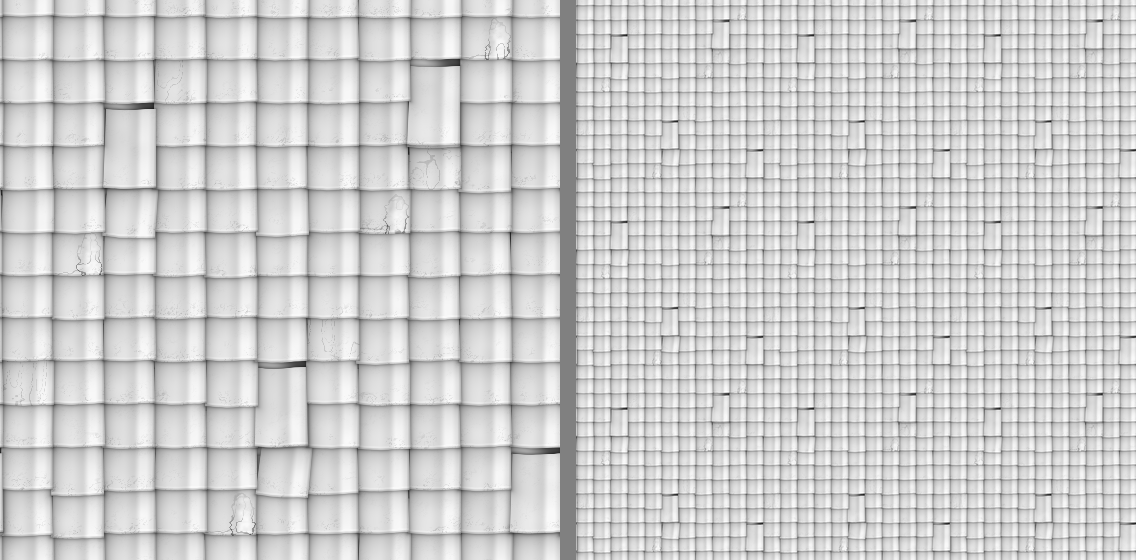
Left, the tile; right, the same tile 3 across and 3 down.
Give the GLSL for this texture map, as a three.js fragment shader.

```glsl
// Pale clay roof of 11 by 13 overlapping S-shaped tiles, some slipped, tilted or cracked.
// Nearby tiles are painted from the lowest row up and from right to left, each
// casting a soft shadow on those before it; wrapped tile ids keep the roof seamless.
varying vec2 vUv;

const vec2 TILES = vec2(11.0, 13.0);
const float TILE_LENGTH = 1.83;

float hash(vec2 p) {
  return fract(sin(dot(p, vec2(12.9898, 78.233))) * 43758.5453);
}

float noise(vec2 p) {
  vec2 i = floor(p), f = fract(p);
  f = f * f * (3.0 - 2.0 * f);
  return mix(mix(hash(i), hash(i + vec2(1.0, 0.0)), f.x),
             mix(hash(i + vec2(0.0, 1.0)), hash(i + vec2(1.0, 1.0)), f.x), f.y);
}

float line(float d, float width) {
  return 1.0 - smoothstep(width * 0.3, width, abs(d));
}

// Unique shuffled number per tile, 0 to 142, that picks the damaged ones
float tileRank(vec2 id) {
  return floor(mod((id.x + 11.0 * id.y + 25.0) * 84.0 + 0.5, 143.0));
}

// Light across the tile: shallow pan on the left, bright barrel on the right
float profile(float u) {
  return 0.85 + 0.06 * smoothstep(0.0, 0.3, u) - 0.06 * smoothstep(0.38, 0.6, u)
       + 0.12 * smoothstep(0.6, 0.74, u) - 0.08 * smoothstep(0.83, 0.96, u)
       - 0.16 * smoothstep(0.95, 1.01, u);
}

// Fine grime and scratches, denser toward the lower edge
float wear(vec2 t, vec2 seed) {
  float low = 1.0 - smoothstep(0.05, 0.55, t.y);
  float patches = smoothstep(0.4, 0.8, noise(t * 5.0 + seed));
  float warp = noise(t * 13.0 + seed);
  float specks = smoothstep(0.55, 0.95, noise(t * 38.0 + 3.0 * warp + seed));
  float scratch = line(noise(t * vec2(8.0, 6.0) + 0.9 * warp + seed + 31.0) - 0.5, 0.035);
  return (0.1 * specks + 0.07 * scratch) * patches * (0.15 + 0.85 * low)
       + 0.025 * (noise(t * 3.0 + seed) - 0.5);
}

// Long hairline cracks running up the tile
float hairlines(vec2 t, vec2 seed) {
  float n = noise(t * vec2(4.0, 1.3) + seed) + 0.12 * noise(t * 14.0 + seed);
  return 0.11 * line(n - 0.55, 0.025) + 0.07 * line(n - 0.35, 0.02);
}

// Broken barrel with rough facets, and a crack along the lower left
float fracture(vec2 t, vec2 seed) {
  float rough = 0.7 * noise(t * 7.0 + seed) + 0.3 * noise(t * 19.0 + seed) - 0.5;
  float chip = length((t - vec2(0.74, 0.36)) * vec2(4.6, 1.8)) + 0.8 * rough;
  float inside = 1.0 - smoothstep(0.9, 1.0, chip);
  float facets = line(noise(t * vec2(7.0, 3.5) + seed + 7.0) + 0.4 * rough - 0.5, 0.07);
  float low = 1.0 - smoothstep(0.2, 0.6, t.y);
  float crack = line(t.y - 0.07 - 0.3 * t.x * t.x - 0.16 * rough, 0.02)
              * (1.0 - smoothstep(0.55, 0.65, t.x));
  return line(chip - 1.0, 0.09) * (0.08 + 0.24 * low)
       + inside * (0.2 * facets * (0.25 + low) + 0.1 * rough) + 0.14 * crack;
}

// Paints one tile and its shadow over the shade so far
float paintTile(float shade, vec2 p, vec2 cell) {
  vec2 id = mod(cell, TILES);
  vec2 seed = vec2(hash(id + 3.1), hash(id + 8.7)) * 60.0;
  float rank = tileRank(id);
  float slid = 1.0 - step(4.0, rank);
  float skewed = step(12.0, rank) * (1.0 - step(14.0, rank));

  // Placement: slip down, shift aside and turn a little
  float drop = 0.04 * hash(id + 1.7) + 0.12 * pow(hash(id + 5.3), 12.0) + 0.13 * skewed;
  drop = mix(drop, 1.0, slid);
  float tilt = 0.035 * (hash(id + 2.9) - 0.75) - 0.07 * skewed;
  vec2 q = p - cell - vec2(0.5 + 0.04 * (hash(id + 6.1) - 0.5), -drop);
  q += tilt * vec2(q.y, -q.x);
  vec2 t = vec2(q.x + 0.5, q.y + 0.018 * sin(5.0 * q.x + 2.2));
  t.y += 0.01 * (noise(vec2(t.x * 9.0, 0.0) + seed) - 0.5);

  // Slightly tapered outline
  vec2 halfSize = vec2(0.52 - 0.016 * t.y, 0.5 * TILE_LENGTH);
  vec2 e = abs(vec2(q.x, t.y - halfSize.y)) - halfSize;
  float outside = length(max(e, 0.0));
  float cover = 1.0 - smoothstep(-0.012, 0.012, max(e.x, e.y));
  shade *= 1.0 - 0.27 * exp(-26.0 * outside) - 0.1 * exp(-5.0 * outside);

  // Surface, damage and the thick lower lip
  float face = profile(t.x) + 0.02 * (hash(id + 9.4) - 0.5);
  face -= 0.03 * smoothstep(0.3, 1.0, t.y) + wear(t, seed);
  if (rank > 3.5 && rank < 7.5) face -= fracture(t, seed);
  if (rank > 7.5 && rank < 11.5) face -= hairlines(t, seed);
  face += 0.03 * line(t.y - 0.07, 0.03);
  face -= 0.1 * (1.0 - smoothstep(0.025, 0.06, t.y));
  face -= 0.12 * (1.0 - smoothstep(0.0, 0.025, t.y));
  return mix(shade, face, cover);
}

void main() {
  vec2 p = vUv * TILES - vec2(0.03, 0.63);
  vec2 cell = floor(p);
  // Hollow seen above slid tiles, darker toward the barrel
  float shade = mix(1.0, 0.42, smoothstep(0.25, 0.85, p.x - cell.x + 0.8 * (p.y - cell.y - 0.9)));
  for (float row = -1.0; row < 2.5; row += 1.0)
    for (float column = 1.0; column > -1.5; column -= 1.0)
      shade = paintTile(shade, p, cell + vec2(column, row));
  gl_FragColor = vec4(vec3(clamp(shade, 0.0, 0.975)), 1.0);
}
```
